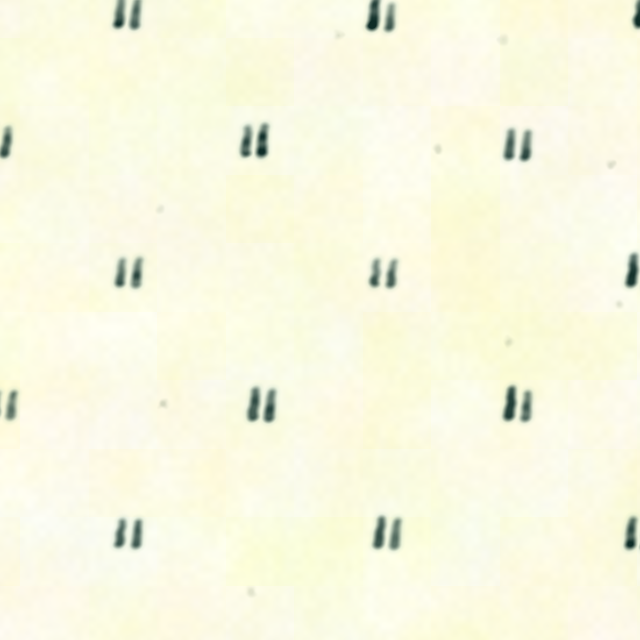
Give the GLSL for this pattern, as a WebGL 2 fragment shader.

```glsl
#version 300 es
precision highp float;
// Cream cloth printed with staggered rows of small paired ink dashes.
// Each cell of a half-drop grid holds two leaning, tapered strokes with random
// wear; the ground is built from faint tinted blocks, soft noise and specks.

#define PITCH vec2(0.404, 0.2037) // distance between marks along and across rows
#define FIRST_MARK vec2(0.198, 0.167)
#define JITTER vec2(0.015, 0.008)
#define STROKE_GAP 0.0250
#define STROKE_HALF 0.0255
#define STROKE_WIDTH 0.0076
#define LEAN 0.13
#define SOFTNESS 0.0046
#define BLOCK_SIZE 0.107
#define PATCHINESS 1.25
#define GRAIN 0.016

uniform vec2 u_resolution;
out vec4 fragColor;

const vec3 CREAM = vec3(0.988, 0.984, 0.862);
const vec3 PALE = vec3(0.990, 0.986, 0.924);
const vec3 INK = vec3(0.05, 0.17, 0.15);
const vec3 HALO = vec3(0.76, 0.85, 0.77);
const vec3 SPECK = vec3(0.62, 0.66, 0.56);

float hash(vec2 p) {
    vec3 q = fract(vec3(p.xyx) * 0.1031);
    q += dot(q, q.yzx + 33.33);
    return fract((q.x + q.y) * q.z);
}

float noise(vec2 p) {
    vec2 cell = floor(p), f = fract(p);
    f = f * f * (3.0 - 2.0 * f);
    float low = mix(hash(cell), hash(cell + vec2(1, 0)), f.x);
    float high = mix(hash(cell + vec2(0, 1)), hash(cell + vec2(1, 1)), f.x);
    return mix(low, high, f.y);
}

// Cream ground with square patches, mottling and fine grain.
vec3 ground(vec2 p) {
    vec2 block = floor((p - vec2(0.032, 0.085)) / BLOCK_SIZE) + 40.0;
    float patches = hash(block) - 0.5;
    float broad = noise(p * 5.0 + 70.0) - 0.5;
    float mottle = noise(p * 15.0 + 20.0) - 0.5;
    float fine = noise(p * vec2(62.0, 52.0) + 50.0) - 0.5;
    float pale = 0.5 + PATCHINESS * (0.6 * patches + 0.5 * broad + 0.8 * mottle) + 0.6 * fine;
    vec3 color = mix(CREAM, PALE, clamp(pale, -0.5, 1.5));
    // Patches drift a little between rose and green, and in lightness.
    float tint = 0.6 * (hash(block + 17.0) - 0.5) + noise(p * 11.0 + 33.0) - 0.5;
    color += tint * vec3(0.014, -0.010, -0.006);
    color += 0.016 * (noise(p * 8.0 + 120.0) - 0.5);
    return color + GRAIN * (noise(p * 90.0 + 90.0) - 0.5);
}

// Sparse faint smudges, at most one in each cell.
float specks(vec2 p) {
    vec2 grid = p * 7.0;
    vec2 id = floor(grid) + 60.0;
    vec2 spot = 0.2 + 0.6 * vec2(hash(id + 3.0), hash(id + 8.0));
    float d = length(fract(grid) - spot) / 7.0 + 0.005 * (noise(p * 130.0) - 0.5);
    float strength = step(0.78, hash(id)) * mix(0.4, 1.0, hash(id + 15.0));
    return strength * (1.0 - smoothstep(0.0, 0.011, d));
}

// One stroke: x is ink coverage, y is the pale halo around it.
vec2 stroke(vec2 p, float seed, float side) {
    float wear = hash(vec2(seed, 5.0 + side));
    float halfLength = STROKE_HALF * mix(1.06, 0.82, wear);
    p.y += STROKE_HALF - halfLength;
    p.x -= LEAN * p.y + 0.003 * (noise(vec2(p.y * 90.0 + 30.0, seed)) - 0.5);
    float height = clamp(p.y / halfLength * 0.5 + 0.5, 0.0, 1.0);
    float radius = STROKE_WIDTH * mix(1.08, 0.7, height) * mix(1.05, 0.82, wear);
    float d = length(vec2(p.x, max(abs(p.y) - halfLength + radius, 0.0))) - radius;
    float soft = SOFTNESS + 0.5 / u_resolution.y;
    float blotch = noise(vec2(p.y * 85.0 + seed * 13.0 + 40.0, side + 7.0));
    float fade = mix(1.05, 0.7, height * height) * mix(0.65, 1.05, blotch);
    float ink = (1.0 - smoothstep(-soft, soft, d)) * fade * mix(1.12, 0.72, wear);
    return vec2(ink, 1.0 - smoothstep(0.0, 0.011, d));
}

// A pair of strokes, nudged off the staggered grid.
vec2 marks(vec2 p) {
    float row = floor((p.y - FIRST_MARK.y) / PITCH.y + 0.5);
    float start = mod(row, 2.0) < 0.5 ? FIRST_MARK.x : 0.0;
    float column = floor((p.x - start) / PITCH.x + 0.5);
    vec2 id = vec2(column, row) + 11.0;
    vec2 nudge = vec2(hash(id), hash(id + 29.0)) - 0.5;
    vec2 q = p - vec2(start, FIRST_MARK.y) - vec2(column, row) * PITCH - JITTER * nudge;
    vec2 result = vec2(0.0);
    for (int i = 0; i < 2; i++) {
        float side = float(i) * 2.0 - 1.0;
        float seed = 40.0 * hash(id + 7.0 + float(i) * 19.0);
        vec2 offset = vec2(side * STROKE_GAP * 0.5, -0.0015 * float(i));
        result = max(result, stroke(q - offset, seed, side));
    }
    return result;
}

void main() {
    vec2 p = gl_FragCoord.xy / u_resolution.y;
    vec3 color = ground(p);
    color = mix(color, SPECK, 0.45 * specks(p));
    vec2 print = marks(p);
    color = mix(color, HALO, 0.4 * print.y);
    color = mix(color, INK, clamp(print.x, 0.0, 1.0));
    fragColor = vec4(clamp(color, 0.0, 1.0), 1.0);
}
```
